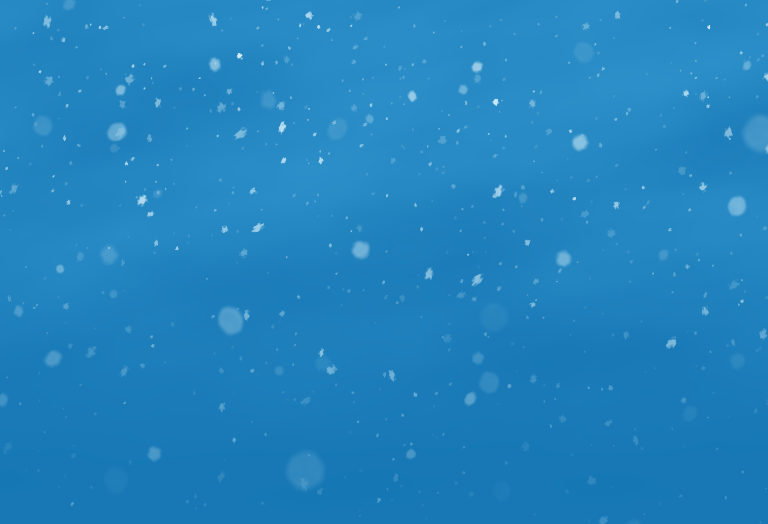
Give the GLSL for this background, as a WebGL 1 fragment shader.

```glsl
precision highp float;

// Snowfall against a hazy blue sky: a vertical gradient with drifting haze,
// covered by layers of jittered grid cells that each may hold one flake,
// from broad out-of-focus discs down to fine, crisp specks.

uniform vec2 u_resolution;

const vec3 DEEP_BLUE = vec3(0.080, 0.460, 0.702);
const vec3 PALE_BLUE = vec3(0.185, 0.572, 0.795);
const vec3 SNOW = vec3(0.84, 0.94, 0.98);

vec2 hash2(vec2 p) {
  vec3 q = fract(p.xyx * vec3(0.1031, 0.1030, 0.0973));
  q += dot(q, q.yzx + 33.33);
  return fract((q.xx + q.yz) * q.zy);
}

float gradientDot(vec2 corner, vec2 offset) {
  float angle = 6.28318 * hash2(corner + 57.0).x;
  return dot(vec2(cos(angle), sin(angle)), offset);
}

float gradientNoise(vec2 p) {
  vec2 i = floor(p);
  vec2 f = fract(p);
  vec2 u = f * f * f * (f * (f * 6.0 - 15.0) + 10.0);
  vec2 e = vec2(1.0, 0.0);
  float low = mix(gradientDot(i, f), gradientDot(i + e, f - e), u.x);
  float high = mix(gradientDot(i + e.yx, f - e.yx), gradientDot(i + 1.0, f - 1.0), u.x);
  return mix(low, high, u.y);
}

float haze(vec2 p) {
  float sum = 0.0;
  float weight = 1.0;
  for (int i = 0; i < 4; i++) {
    sum += weight * gradientNoise(p);
    p = p * 2.03 + 17.3;
    weight *= 0.42;
  }
  return sum;
}

float glow(vec2 p, vec2 center, vec2 size) {
  vec2 d = (p - center) / size;
  return exp(-dot(d, d));
}

vec3 sky(vec2 p, float aspect) {
  float tone = 0.08 + 0.56 * smoothstep(0.08, 0.68, p.y);
  vec2 drift = vec2(p.x * 1.7, p.y * 4.2 - p.x * 0.8);
  tone += 0.52 * haze(drift + 4.0) * smoothstep(0.0, 0.6, p.y);
  tone += 0.28 * glow(p, vec2(aspect * 0.65, 0.93), vec2(0.32, 0.12));
  tone -= 0.32 * glow(p, vec2(aspect, 0.76), vec2(0.20, 0.16));
  return mix(DEEP_BLUE, PALE_BLUE, clamp(tone, 0.0, 1.05));
}

// Coverage of one scattered layer; radii are fractions of the canvas height.
float flakeLayer(vec2 p, float cell, vec2 radii, float density, vec2 opacity,
                 float softness, float roughness, float seed, float pixel) {
  vec2 id = floor(p / cell);
  vec2 place = hash2(id + seed);
  vec2 look = hash2(id + seed + 101.0);
  vec2 form = hash2(id + seed + 211.0);

  // Keep each flake inside its cell so no neighbours need visiting.
  float radius = mix(radii.x, radii.y, look.x * look.x);
  float margin = min(radius * 1.7 / cell, 0.5);
  vec2 center = (id + mix(vec2(margin), vec2(1.0 - margin), place)) * cell;

  // Flakes stretch along a rising diagonal, with a ragged outline.
  vec2 d = p - center;
  float angle = mix(0.5, 1.9, form.x);
  float c = cos(angle);
  float s = sin(angle);
  d = vec2(c * d.x + s * d.y, c * d.y - s * d.x);
  float stretch = 1.0 + form.y * (0.12 + 0.5 * roughness);
  d *= vec2(1.0 / stretch, mix(1.0, stretch, 0.4));
  float ragged = roughness * gradientNoise(d / radius * 1.4 + id * 7.0);
  float dist = length(d) + radius * ragged;

  float blur = max(softness * radius, pixel * 0.8);
  float shape = 1.0 - smoothstep(radius - blur, radius + blur * 0.6, dist);
  float height = smoothstep(0.0, 0.9, center.y);
  float chance = hash2(id + seed + 307.0).x;
  float present = step(chance, density * mix(0.55, 1.15, height));
  float strength = mix(opacity.x, opacity.y, look.y * look.y);
  return present * shape * strength * mix(0.35, 1.0, height);
}

void main() {
  float pixel = 1.0 / u_resolution.y;
  vec2 p = gl_FragCoord.xy * pixel;
  vec3 color = sky(p, u_resolution.x * pixel);

  // Broad, faint discs far out of focus.
  float mottling = 1.0 + 0.25 * gradientNoise(p * 45.0);
  float discs = flakeLayer(p, 0.17, vec2(0.018, 0.038), 0.24,
                           vec2(0.10, 0.52), 0.28, 0.10, 11.0, pixel);
  color = mix(color, SNOW, discs * mottling);

  // Medium soft flakes.
  float soft = flakeLayer(p + 0.03, 0.098, vec2(0.008, 0.017), 0.23,
                          vec2(0.14, 0.72), 0.45, 0.22, 23.0, pixel);
  color = mix(color, SNOW, soft);

  // Two passes each of small ragged flakes and fine specks.
  for (int i = 0; i < 2; i++) {
    float pass = float(i);
    vec2 q = p + pass * vec2(0.013, 0.021);
    float small = flakeLayer(q, 0.055 + 0.012 * pass, vec2(0.0032, 0.0085), 0.20,
                             vec2(0.22, 1.0), 0.45, 0.75, 41.0 + 30.0 * pass, pixel);
    float speck = flakeLayer(q, 0.027 + 0.006 * pass, vec2(0.0018, 0.0034), 0.16,
                             vec2(0.14, 0.75), 0.6, 0.5, 53.0 + 30.0 * pass, pixel);
    color = mix(color, SNOW, max(small, speck));
  }

  gl_FragColor = vec4(color, 1.0);
}
```
